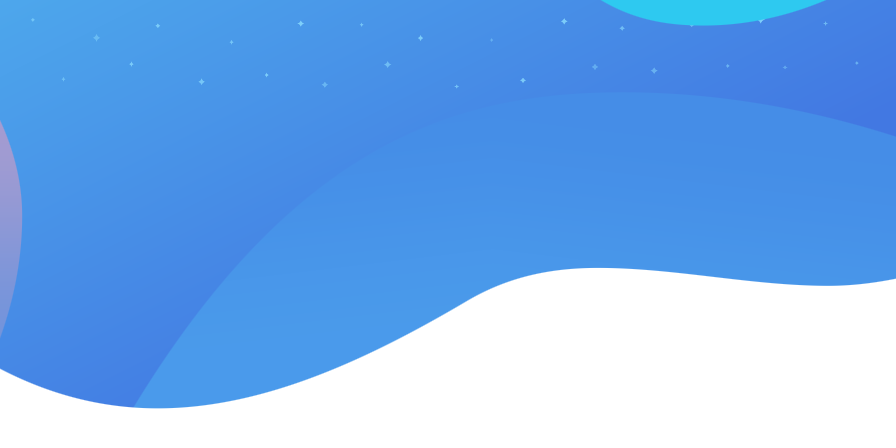
This background is drawn by a Shadertoy shader. Its source:

```glsl
// Cubic through two knots, each given as (position, value, slope)
float hermite(float x, vec3 a, vec3 b) {
    float span = b.x - a.x, t = (x - a.x) / span, s = 1.0 - t;
    return a.y * s * s * (1.0 + 2.0 * t) + b.y * t * t * (3.0 - 2.0 * t)
         + span * t * s * (a.z * s - b.z * t);
}

// Two cubics joined at the middle knot
float bend(float x, vec3 a, vec3 b, vec3 c) {
    return x < b.x ? hermite(x, a, b) : hermite(x, b, c);
}

// Smooth coverage of the region where d is negative
float cover(float d) {
    return clamp(0.5 - d / max(fwidth(d), 1e-5), 0.0, 1.0);
}

float hash(float n) {
    return fract(sin(n * 12.9898) * 43758.547);
}

float waveHeight(float x) {
    vec3 rise = vec3(1.042, 0.328, 0.59), crest = vec3(1.335, 0.402, 0.0);
    if (x < rise.x)
        return bend(x, vec3(0.0, 0.177, -0.52), vec3(0.352, 0.0885, 0.0), rise);
    if (x < crest.x)
        return hermite(x, rise, crest);
    return bend(x, crest, vec3(1.849, 0.362, 0.0), vec3(2.0, 0.378, 0.2));
}

// Small four-pointed sparkles in two staggered rows
float sparkles(vec2 p) {
    float glow = 0.0, pixel = 1.0 / iResolution.y;
    for (int i = 0; i < 26; i++) {
        float n = float(i);
        float row = mod(n, 2.0) < 0.5 ? 0.93 : 0.835;
        vec2 center = vec2(0.07 + 0.0735 * n + 0.03 * (hash(n + 3.1) - 0.5),
                           row + 0.06 * (hash(n + 7.7) - 0.5));
        vec2 d = abs(p - center);
        float size = mix(0.004, 0.009, pow(hash(n + 1.3), 2.0));
        float star = d.x + d.y + 0.5 * min(d.x, d.y) - size;
        glow = max(glow, clamp(0.5 - star / (1.4 * pixel), 0.0, 1.0)
                         * mix(0.4, 0.9, hash(n + 5.9)));
    }
    return glow;
}

void mainImage(out vec4 fragColor, in vec2 fragCoord) {
    vec2 uv = fragCoord / iResolution.xy;
    vec2 p = vec2(2.0 * uv.x, uv.y);

    // Diagonal sky
    float diagonal = dot(vec2(p.x, 1.0 - p.y), vec2(0.45, 0.89));
    vec3 color = mix(vec3(0.302, 0.655, 0.925), vec3(0.259, 0.47, 0.886),
                     clamp(diagonal / 1.11, 0.0, 1.0));

    // Pale blob on the left edge
    float blobEdge = bend(p.y, vec3(0.245, 0.0, 0.36),
                          vec3(0.518, 0.0495, 0.0), vec3(0.732, 0.0, -0.46));
    vec3 blobColor = mix(vec3(0.45, 0.58, 0.86), vec3(0.64, 0.61, 0.82),
                         smoothstep(0.22, 0.74, p.y));
    color = mix(color, blobColor, cover(p.x - blobEdge));

    // Broad hill
    float hillTop = bend(p.x, vec3(0.3, 0.094, 1.637),
                         vec3(1.39, 0.794, 0.0), vec3(2.0, 0.695, -0.32));
    vec3 hillColor = mix(vec3(0.27, 0.553, 0.905), vec3(0.29, 0.605, 0.92),
                         smoothstep(0.2, 0.75, 1.0 - p.y - 0.12 * abs(p.x - 1.1)));
    color = mix(color, hillColor, cover(p.y - hillTop));

    color = mix(color, vec3(0.52, 0.84, 0.99), sparkles(p));

    // Cyan disc hanging from the top
    float discBottom = bend(p.x, vec3(1.341, 1.0, -0.6),
                            vec3(1.57, 0.943, 0.0), vec3(1.844, 1.0, 0.42));
    color = mix(color, vec3(0.18, 0.79, 0.94), cover(discBottom - p.y));

    // White wave
    color = mix(color, vec3(1.0), cover(p.y - waveHeight(p.x)));

    fragColor = vec4(color, 1.0);
}
```
